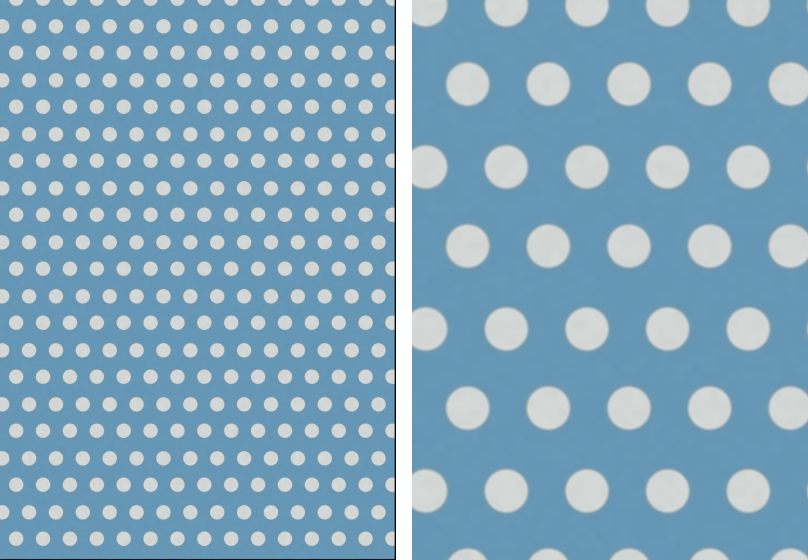
Left: the whole. Right: its middle third, enlarged.
Reproduce this pattern procedurally as a Shadertoy shader.

```glsl
// Lengths are fractions of the canvas height
const vec2 PITCH = vec2(0.0480, 0.09643);      // spacing within one dot lattice
const vec2 FIRST_DOT = vec2(0.0289, 0.9059);   // a centre of the first lattice
const vec2 STAGGER = vec2(0.0230, 0.0471);     // shift to the second lattice
const float DOT_RADIUS = 0.0128;
const float EDGE_SOFTNESS = 0.0013;
const float HALO_WIDTH = 0.0034;
const vec2 BORDER = vec2(0.0024, 0.0017);      // right and bottom widths
const float BORDER_SOFTNESS = 0.0006;
const float GRAIN_SCALE = 190.0;
const float GRAIN_AMOUNT = 0.022;

const vec3 BLUE = vec3(0.40, 0.59, 0.71);
const vec3 HALO = vec3(0.44, 0.59, 0.67);
const vec3 PALE = vec3(0.825, 0.84, 0.835);
const vec3 BLACK = vec3(0.00, 0.02, 0.05);

float hash(vec2 p) {
    vec3 q = fract(vec3(p.xyx) * 0.1031);
    q += dot(q, q.yzx + 33.33);
    return fract((q.x + q.y) * q.z);
}

float valueNoise(vec2 p) {
    vec2 cell = floor(p);
    vec2 f = fract(p);
    f = f * f * (3.0 - 2.0 * f);
    float low = mix(hash(cell), hash(cell + vec2(1, 0)), f.x);
    float high = mix(hash(cell + vec2(0, 1)), hash(cell + vec2(1, 1)), f.x);
    return mix(low, high, f.y);
}

// Signed distance to the nearest dot of a rectangular lattice
float dotLattice(vec2 p, vec2 centre) {
    vec2 local = mod(p - centre + 0.5 * PITCH, PITCH) - 0.5 * PITCH;
    return length(local) - DOT_RADIUS;
}

void mainImage(out vec4 fragColor, in vec2 fragCoord) {
    vec2 p = fragCoord / iResolution.y;
    float aspect = iResolution.x / iResolution.y;
    float pixel = 0.7 / iResolution.y;

    // Two interleaved lattices
    float d = min(dotLattice(p, FIRST_DOT), dotLattice(p, FIRST_DOT + STAGGER));

    // Greyed halo, then the dot itself
    float soft = max(EDGE_SOFTNESS, pixel);
    float halo = 1.0 - smoothstep(0.3 * HALO_WIDTH, HALO_WIDTH, d);
    vec3 color = mix(BLUE, HALO, 0.8 * halo);
    float coverage = 1.0 - smoothstep(-soft, soft, d);
    color = mix(color, PALE, coverage);

    // Faint print mottling, stronger on the dots
    float grain = valueNoise(p * GRAIN_SCALE) - 0.5;
    color += grain * GRAIN_AMOUNT * mix(0.5, 1.0, coverage);

    // Dark strips along the right and bottom edges
    float inside = min(aspect - p.x - BORDER.x, p.y - BORDER.y);
    float borderSoft = max(BORDER_SOFTNESS, pixel);
    color = mix(BLACK, color, smoothstep(-borderSoft, borderSoft, inside));

    fragColor = vec4(color, 1.0);
}
```
